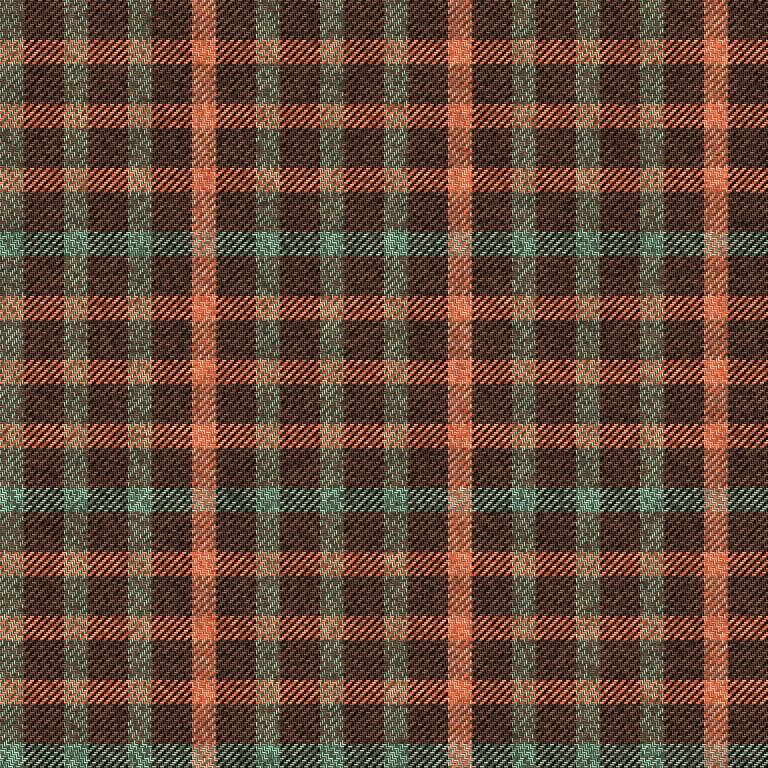
A Shadertoy shader for this pattern:

```glsl
#define REPEATS 3.0
#define BANDS 4.0
#define BAND_THREADS 32.0
#define STRIPE_THREADS 12.0
#define THREAD_VARIATION 0.14
#define STITCH_VARIATION 0.34
#define RIDGE_VARIATION 0.85
#define WEFT_TINT 0.22
#define WEAR 0.05
#define SAMPLES 4

const float TAU = 6.2831853;
const float THREADS = REPEATS * BANDS * BAND_THREADS;

// Yarn body and the pale fibre along its lit side
struct Yarn { vec3 body; vec3 ridge; };
const Yarn DARK = Yarn(vec3(0.09, 0.06, 0.05), vec3(0.29, 0.21, 0.18));
const Yarn BROWN = Yarn(vec3(0.31, 0.22, 0.175), vec3(0.57, 0.40, 0.32));
const Yarn ORANGE = Yarn(vec3(0.84, 0.38, 0.23), vec3(0.96, 0.66, 0.54));
const Yarn SAGE = Yarn(vec3(0.29, 0.27, 0.20), vec3(0.67, 0.79, 0.69));
const Yarn TEAL = Yarn(vec3(0.31, 0.41, 0.34), vec3(0.66, 0.82, 0.73));

float hash(vec2 p) {
    vec3 q = fract(vec3(p.xyx) * 0.1031);
    q += dot(q, q.yzx + 33.33);
    return fract((q.x + q.y) * q.z);
}

// Yarn of a thread: ground, common stripe, or the accent stripe of each repeat
Yarn pickYarn(float id, float accentBand, Yarn ground, Yarn stripe, Yarn accent) {
    if (mod(id, BAND_THREADS) >= STRIPE_THREADS) return ground;
    float band = mod(floor(id / BAND_THREADS), BANDS);
    if (abs(band - accentBand) < 0.5) return accent;
    return stripe;
}

// Slow wear, periodic over the canvas
float wear(vec2 uv) {
    float a = sin(TAU * (5.0 * uv.x + 3.0 * uv.y) + 2.0 * sin(TAU * 4.0 * uv.y));
    float b = sin(TAU * (11.0 * uv.y - 7.0 * uv.x) + 1.5 * sin(TAU * 9.0 * uv.x));
    return 0.6 * a + 0.4 * b;
}

vec3 cloth(vec2 uv) {
    vec2 p = uv * THREADS;
    vec2 cell = floor(p);
    vec2 f = p - cell;
    vec2 id = mod(cell, THREADS);

    // Two-over-two twill, rising to the right
    float phase = mod(id.x - id.y, 4.0);
    bool weftOnTop = phase < 2.0;
    float across = weftOnTop ? f.y : 1.0 - f.x;
    float along = weftOnTop ? (phase + f.x) * 0.5 : (3.0 - phase + f.y) * 0.5;
    Yarn warp = pickYarn(id.x, 3.0, DARK, SAGE, ORANGE);
    Yarn yarn = warp;
    if (weftOnTop) {
        // Lighter warp glows through the weft
        yarn = pickYarn(id.y, 0.0, BROWN, ORANGE, TEAL);
        yarn.body = mix(yarn.body, max(yarn.body, warp.body), WEFT_TINT);
    }

    // Uneven dye along each thread and between stitches
    vec2 threadKey = weftOnTop ? vec2(id.y, 411.0) : vec2(id.x, 787.0);
    vec2 stitch = id;
    if (weftOnTop) stitch.x -= phase;
    else stitch.y -= 3.0 - phase;
    stitch = mod(stitch, THREADS) + (weftOnTop ? 17.0 : 619.0);
    float tone = 1.0 + THREAD_VARIATION * (hash(threadKey) - 0.5)
               + STITCH_VARIATION * (hash(stitch) - 0.5)
               + WEAR * wear(uv);

    // Side-lit yarn: a groove on one side, a broken pale line on the other
    float ends = smoothstep(0.0, 0.16, along) * smoothstep(1.0, 0.84, along);
    float groove = mix(0.80, 1.0, smoothstep(0.0, 0.4, across));
    float ridge = smoothstep(0.46, 0.54, across) * mix(0.55, 1.0, ends);
    ridge *= 1.0 - RIDGE_VARIATION * smoothstep(0.55, 0.8, hash(stitch.yx + 53.0));
    vec3 body = yarn.body * groove * mix(0.86, 1.0, ends);
    return mix(body, yarn.ridge, ridge) * tone;
}

void mainImage(out vec4 fragColor, in vec2 fragCoord) {
    // Average a grid of samples inside each pixel
    vec3 sum = vec3(0.0);
    for (int j = 0; j < SAMPLES; j++) {
        for (int i = 0; i < SAMPLES; i++) {
            vec2 offset = (vec2(i, j) + 0.5) / float(SAMPLES) - 0.5;
            sum += cloth((fragCoord + offset) / iResolution.xy);
        }
    }
    fragColor = vec4(clamp(sum / float(SAMPLES * SAMPLES), 0.0, 1.0), 1.0);
}
```
